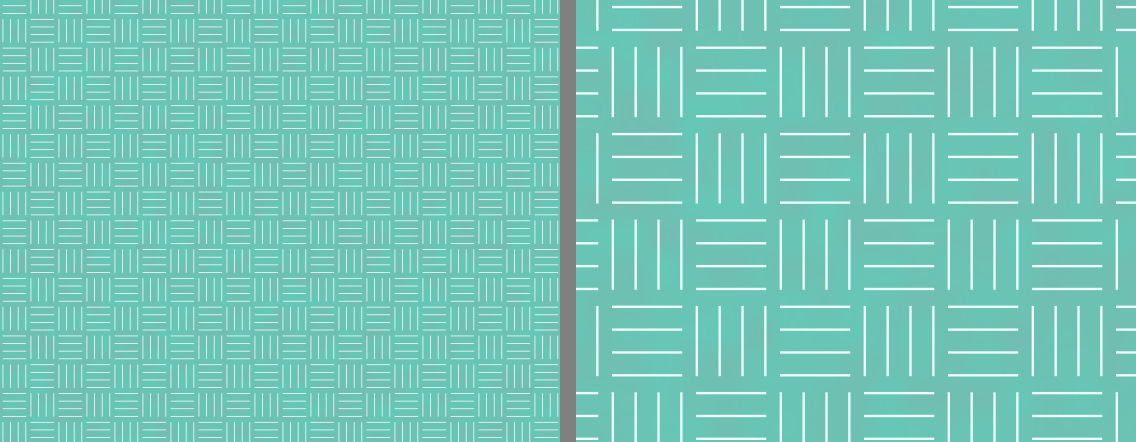
Left, the full canvas; right, a detail of the centre.
A Shadertoy shader for this pattern:

```glsl
#define COLUMNS 20.0
#define ROW_PITCH 1.028
#define FIRST_CENTER vec2(0.513, 0.070)
#define LINE_COUNT 4.0
#define LINE_SPACING 0.272
#define LINE_LENGTH 0.836
#define LINE_WIDTH 0.028
#define MOTTLE_SCALE 2.6
#define TEAL_COOL vec3(0.395, 0.783, 0.714)
#define TEAL_WARM vec3(0.445, 0.742, 0.695)
#define LINE_COLOR vec3(0.93, 1.0, 1.0)

float hash(vec2 p) {
    return fract(sin(dot(p, vec2(12.9898, 78.233))) * 43758.5453);
}

float valueNoise(vec2 p) {
    vec2 cell = floor(p);
    vec2 f = fract(p);
    f = f * f * (3.0 - 2.0 * f);
    float low = mix(hash(cell), hash(cell + vec2(1.0, 0.0)), f.x);
    float high = mix(hash(cell + vec2(0.0, 1.0)), hash(cell + vec2(1.0, 1.0)), f.x);
    return mix(low, high, f.y);
}

// Share of a pixel centred at x that lies within a band around zero
float bandCoverage(float x, float width, float pixel) {
    float right = min(x + 0.5 * pixel, 0.5 * width);
    float left = max(x - 0.5 * pixel, -0.5 * width);
    return max(right - left, 0.0) / pixel;
}

// Parallel strokes running along x, stacked along y
float strokes(vec2 p, float pixel) {
    float along = bandCoverage(p.x, LINE_LENGTH, pixel);
    float across = 0.0;
    for (float i = 0.0; i < LINE_COUNT; i++) {
        float offset = (i - 0.5 * (LINE_COUNT - 1.0)) * LINE_SPACING;
        across += bandCoverage(p.y - offset, LINE_WIDTH, pixel);
    }
    return along * min(across, 1.0);
}

void mainImage(out vec4 fragColor, in vec2 fragCoord) {
    // Column widths as units, measured from the top left
    float pixel = COLUMNS / iResolution.x;
    vec2 p = vec2(fragCoord.x, iResolution.y - fragCoord.y) * pixel;

    // Basket weave: stroke direction alternates like a checkerboard
    vec2 pitch = vec2(1.0, ROW_PITCH);
    vec2 grid = (p - FIRST_CENTER) / pitch + 0.5;
    vec2 cell = floor(grid);
    vec2 local = (grid - cell - 0.5) * pitch;
    bool upright = mod(cell.x + cell.y, 2.0) > 0.5;
    float ink = strokes(upright ? local.yx : local, pixel);

    // Faintly mottled ground
    vec3 ground = mix(TEAL_COOL, TEAL_WARM, valueNoise(p * MOTTLE_SCALE));
    fragColor = vec4(mix(ground, LINE_COLOR, ink), 1.0);
}
```
